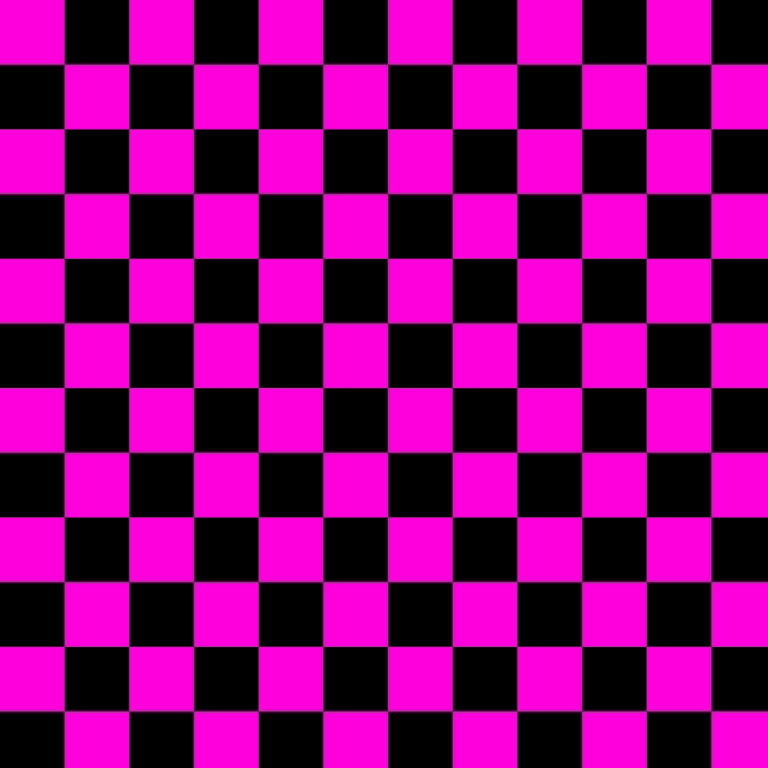
This pattern is drawn by a Shadertoy shader. Its source:

```glsl
// Magenta and black checkerboard, just under twelve squares each way, laid from the top left.
// Each axis is a soft square wave of alternating sign; their product picks the square's colour.
// Edges fade over a narrow band with a dusty tint, and every other edge is crisper.

// Square wave from -1 to 1 along each axis, blended across the nearest edge
vec2 softStripes(vec2 uv) {
    const float cell = 0.08422;
    vec2 edge = max(round(uv / cell), 1.0);      // no edge on the canvas border
    vec2 odd = mod(edge, 2.0);
    vec2 softness = mix(vec2(0.0026, 0.0018), vec2(0.0036), odd);
    softness = max(softness, 0.75 / iResolution.xy);
    vec2 rise = smoothstep(-softness, softness, uv - edge * cell);
    return (1.0 - 2.0 * odd) * (2.0 * rise - 1.0);
}

void mainImage(out vec4 fragColor, in vec2 fragCoord) {
    vec2 uv = fragCoord / iResolution.xy;
    uv.y = 1.0 - uv.y;

    // Checker coverage: 1 in magenta squares, 0 in black ones
    vec2 stripes = softStripes(uv);
    float magenta = 0.5 + 0.5 * stripes.x * stripes.y;
    vec3 color = mix(vec3(0.004, 0.0, 0.004), vec3(0.996, 0.0, 0.863), magenta);

    // Greyish tint on the bright side of each edge
    float tint = smoothstep(0.3, 0.68, magenta) * (1.0 - smoothstep(0.68, 1.0, magenta));
    color.g += 0.2 * tint;

    fragColor = vec4(color, 1.0);
}
```
